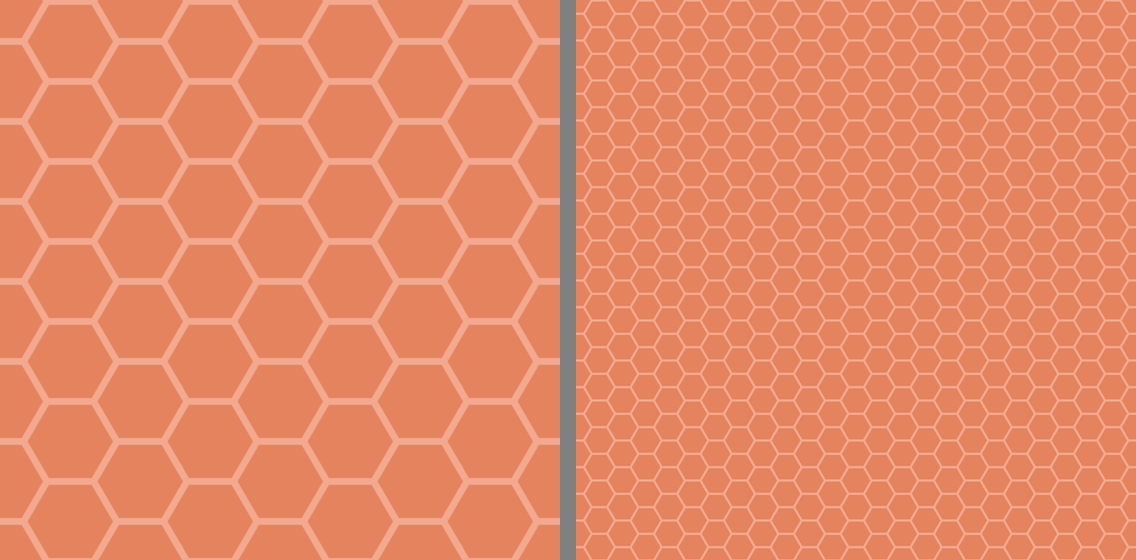
Left: one tile. Right: repeated 3 by 3.
Reproduce this pattern procedurally as a WebGL 2 fragment shader.

```glsl
#version 300 es
precision highp float;

uniform vec2 u_resolution;
out vec4 fragColor;

// Signed distance to a flat-topped hexagon that tiles cells of the given size; positive inside
float hexagonInside(vec2 point, vec2 cellSize) {
    vec2 p = abs(point);
    float halfHeight = 0.5 * cellSize.y;
    float cornerX = cellSize.x / 3.0;
    vec2 slantNormal = normalize(vec2(halfHeight, 0.5 * cornerX));
    float slantDistance = dot(vec2(cornerX, 0.0) - p, slantNormal);
    return min(halfHeight - p.y, slantDistance);
}

// Offset from the centre of the repeating cell, in canvas units
vec2 cellOffset(vec2 gridPoint, vec2 cellSize) {
    return (fract(gridPoint) - 0.5) * cellSize;
}

// Distance to the nearest wall, from two interleaved hexagon lattices
float honeycombDistance(vec2 point, vec2 repeats) {
    vec2 cellSize = 1.0 / repeats;
    vec2 gridPoint = point * repeats;
    float mainCells = hexagonInside(cellOffset(gridPoint, cellSize), cellSize);
    float shiftedCells = hexagonInside(cellOffset(gridPoint + 0.5, cellSize), cellSize);
    return max(mainCells, shiftedCells);
}

// Coverage of a soft-edged line
float lineMask(float distanceToLine, float lineWidth, float softness) {
    float halfWidth = 0.5 * lineWidth;
    return 1.0 - smoothstep(halfWidth - softness, halfWidth + softness, distanceToLine);
}

void main() {
    const vec2 repeats = vec2(4.0, 7.0);
    const vec2 gridShift = vec2(0.0005, -0.0026);
    const float wallWidth = 0.0122;
    const vec3 cellColor = vec3(0.894, 0.514, 0.369);
    const vec3 wallColor = vec3(0.953, 0.663, 0.565);

    vec2 uv = gl_FragCoord.xy / u_resolution;
    float softness = max(0.0015, 0.75 / min(u_resolution.x, u_resolution.y));

    // Flat cells with pale walls
    float wallDistance = honeycombDistance(uv - gridShift, repeats);
    float wall = lineMask(wallDistance, wallWidth, softness);
    fragColor = vec4(mix(cellColor, wallColor, wall), 1.0);
}
```
